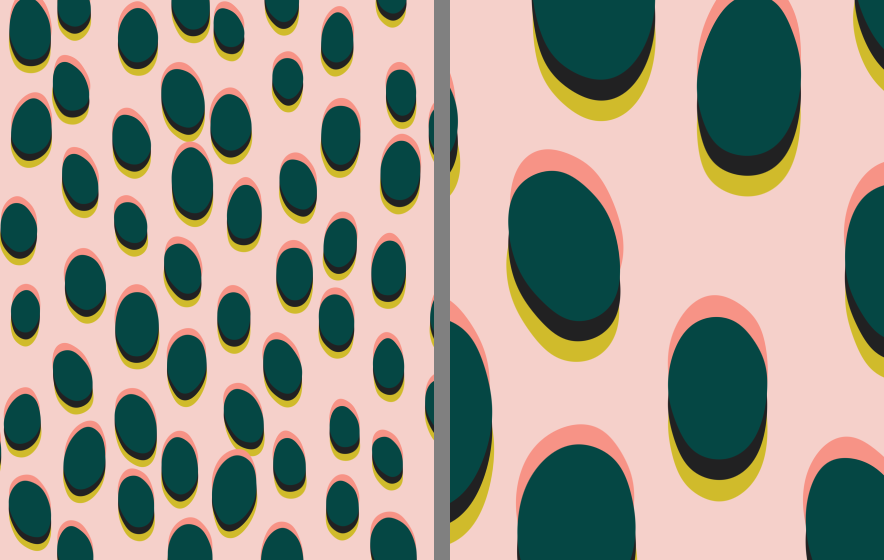
Left, the full canvas; right, a detail of the centre.
Write a WebGL 1 fragment shader that draws this pattern.

```glsl
precision highp float;

uniform vec2 u_resolution;

const vec3 BLUSH = vec3(0.962, 0.815, 0.792);
const vec3 CORAL = vec3(0.970, 0.575, 0.525);
const vec3 MUSTARD = vec3(0.815, 0.735, 0.170);
const vec3 CHARCOAL = vec3(0.130, 0.130, 0.135);
const vec3 TEAL = vec3(0.020, 0.280, 0.265);

const vec2 CELL = vec2(0.094, 0.166);
const vec2 JITTER = vec2(0.032, 0.036);

float hash(vec2 p) {
  vec3 q = fract(p.xyx * vec3(0.1031, 0.1030, 0.0973));
  q += dot(q, q.yzx + 33.33);
  return fract((q.x + q.y) * q.z);
}

vec2 hash2(vec2 p) {
  return vec2(hash(p + 17.3), hash(p + 61.7));
}

vec2 rotate(vec2 p, float angle) {
  float c = cos(angle), s = sin(angle);
  return vec2(c * p.x - s * p.y, s * p.x + c * p.y);
}

// Approximate signed distance to a tilted, slightly wobbly egg
float pebble(vec2 p, vec2 radius, float tilt, float taper, float seed) {
  p = rotate(p, -tilt);
  p.x *= 1.0 + taper * p.y / radius.y;
  vec2 q = p / radius;
  float wobble = 0.016 * sin(3.1 * q.x + 2.3 * q.y + seed)
               + 0.010 * sin(5.3 * q.y - 3.7 * q.x + seed * 1.7);
  float k = length(q);
  float slope = length(q / radius);
  return (k - 1.0 + wobble) * (k + 1e-4) / (slope + 1e-3);
}

vec3 paint(vec3 base, vec3 ink, float dist, float pixel) {
  return mix(base, ink, 1.0 - smoothstep(-0.7 * pixel, 0.7 * pixel, dist));
}

// One pebble: coral above, mustard and charcoal below, teal on top
vec3 paintStack(vec3 color, vec2 p, vec2 id, float pixel) {
  float size = hash(id + 5.1);
  float width = mix(0.0245, 0.0395, size);
  vec2 radius = width * vec2(1.0, mix(1.34, 1.62, hash(id + 9.4)));
  float tilt = mix(-0.18, 0.42, hash(id + 23.8));
  float taper = mix(-0.08, 0.12, hash(id + 31.6));
  float seed = 6.2832 * hash(id + 47.2);
  float drift = 0.003 * (hash(id + 53.9) - 0.5);

  color = paint(color, CORAL,
    pebble(p - vec2(drift, 0.0122), radius, tilt, taper, seed), pixel);
  color = paint(color, MUSTARD,
    pebble(p + vec2(drift, 0.0245), radius, tilt, taper, seed + 0.5), pixel);
  color = paint(color, CHARCOAL,
    pebble(p + vec2(0.0, 0.0122), radius, tilt, taper, seed + 1.0), pixel);
  return paint(color, TEAL,
    pebble(p, radius, tilt, taper, seed + 1.4), pixel);
}

void main() {
  vec2 uv = gl_FragCoord.xy / u_resolution.y;
  float pixel = 1.0 / u_resolution.y;
  vec3 color = BLUSH;

  // Staggered columns of jittered cells, painted from top to bottom
  float column = floor(uv.x / CELL.x);
  for (int i = -1; i <= 1; i++) {
    float col = column + float(i);
    float shift = 0.5 * mod(col, 2.0) + 0.22 * hash(vec2(col, 3.7));
    float row = floor(uv.y / CELL.y - shift);
    for (int j = -1; j <= 1; j++) {
      vec2 id = vec2(col, row - float(j));
      vec2 center = (id + vec2(0.5, 0.5 + shift)) * CELL;
      center += (hash2(id + 20.0) - 0.5) * JITTER;
      color = paintStack(color, uv - center, id + 20.0, pixel);
    }
  }

  gl_FragColor = vec4(color, 1.0);
}
```
